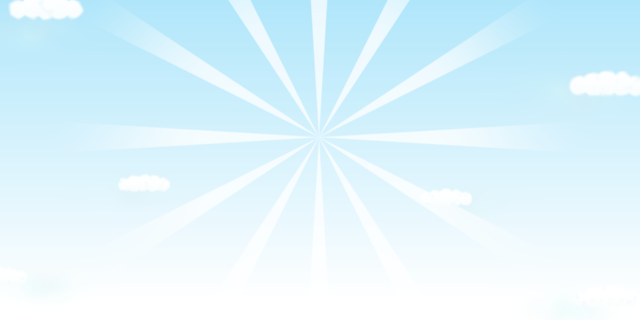
This background is drawn by a Shadertoy shader. Its source:

```glsl
// A pale sky with twelve white sunbeams, small puffy clouds and soft haze.
// Beams come from folding the polar angle; clouds are unions of circles
// roughened by gradient noise, and haze is a noisy Gaussian beside each one.

// All lengths are in canvas heights.
const vec3 SKY_TOP = vec3(0.69, 0.902, 0.982);
const vec3 SKY_LOW = vec3(1.0);
const float SKY_WHITE_HEIGHT = 0.06;

const vec2 BEAM_CENTRE = vec2(0.997, 0.571);
const float BEAM_COUNT = 12.0;
const float BEAM_HALF_ANGLE = 0.060;
const float BEAM_OPACITY = 0.76;
const vec2 BEAM_FADE = vec2(0.34, 0.86);

const vec3 CLOUD_WHITE = vec3(1.0);
const vec3 CLOUD_SHADE = vec3(0.945, 0.98, 0.985);
const vec3 HAZE_GREY = vec3(0.86, 0.925, 0.94);
const vec3 HAZE_MINT = vec3(0.86, 0.98, 0.975);
const float HAZE_OPACITY = 0.45;
const float CLOUD_SOFTNESS = 0.06;
const int LOBE_COUNT = 5;
const int CLOUD_COUNT = 6;

// Cloud centre (xy) and half width (z).
const vec3 CLOUDS[CLOUD_COUNT] = vec3[](
    vec3(0.143, 0.977, 0.115), vec3(1.898, 0.738, 0.118),
    vec3(0.450, 0.427, 0.081), vec3(1.394, 0.383, 0.081),
    vec3(0.003, 0.137, 0.081), vec3(1.895, 0.073, 0.101));

// Offset of each haze patch from its cloud.
const vec2 HAZE_OFFSETS[CLOUD_COUNT] = vec2[](
    vec2(-0.05, -0.07), vec2(-0.12, -0.04),
    vec2(-0.03, -0.03), vec2(0.09, -0.02),
    vec2(0.13, -0.04), vec2(-0.11, -0.04));

vec2 hashGradient(vec2 cell) {
    vec2 h = vec2(dot(cell, vec2(127.1, 311.7)), dot(cell, vec2(269.5, 183.3)));
    return 2.0 * fract(sin(h) * 43758.5) - 1.0;
}

float gradientNoise(vec2 p) {
    vec2 cell = floor(p);
    vec2 f = p - cell;
    vec2 u = f * f * f * (f * (f * 6.0 - 15.0) + 10.0);
    float a = dot(hashGradient(cell), f);
    float b = dot(hashGradient(cell + vec2(1, 0)), f - vec2(1, 0));
    float c = dot(hashGradient(cell + vec2(0, 1)), f - vec2(0, 1));
    float d = dot(hashGradient(cell + vec2(1, 1)), f - vec2(1, 1));
    return mix(mix(a, b, u.x), mix(c, d, u.x), u.y);
}

// Coverage of the beams, fading outwards from their centre.
float beams(vec2 p, float pixel) {
    vec2 q = p - BEAM_CENTRE;
    float radius = length(q);
    float spacing = 6.28319 / BEAM_COUNT;
    float angle = atan(q.y, q.x + 1e-6);
    float folded = abs(mod(angle + 0.5 * spacing, spacing) - 0.5 * spacing);
    float edge = radius * (folded - BEAM_HALF_ANGLE);
    float cover = 1.0 - smoothstep(-pixel, pixel, edge);
    return cover * (1.0 - smoothstep(BEAM_FADE.x, BEAM_FADE.y, radius));
}

// Signed distance to a cloud of half width one: lobes peak in the middle.
float cloudDistance(vec2 q) {
    float dist = 1e3;
    for (int i = 0; i < LOBE_COUNT; i++) {
        float x = -0.74 + 1.48 * float(i) / float(LOBE_COUNT - 1);
        float crown = 1.0 - 1.8 * x * x;
        vec2 centre = vec2(x, -0.05 + 0.06 * crown);
        dist = min(dist, length(q - centre) - 0.25 - 0.08 * crown);
    }
    return dist;
}

void mainImage(out vec4 fragColor, in vec2 fragCoord) {
    vec2 p = fragCoord / iResolution.y;
    float pixel = 1.0 / iResolution.y;

    // Sky
    vec3 color = mix(SKY_LOW, SKY_TOP, clamp((p.y - SKY_WHITE_HEIGHT) / (1.0 - SKY_WHITE_HEIGHT), 0.0, 1.0));

    // Haze
    float wisp = gradientNoise(p * 11.0) + 0.5 * gradientNoise(p * 23.0);
    vec3 hazeColor = mix(HAZE_GREY, HAZE_MINT, smoothstep(-0.4, 0.4, gradientNoise(p * 8.0 + 7.0)));
    for (int i = 0; i < CLOUD_COUNT; i++) {
        vec2 q = (p - CLOUDS[i].xy - HAZE_OFFSETS[i]) / CLOUDS[i].z;
        float density = exp(-dot(q * q, vec2(1.0, 4.5)));
        color = mix(color, hazeColor, HAZE_OPACITY * density * clamp(0.8 + 0.7 * wisp, 0.0, 1.0));
    }

    // Sunbeams
    color = mix(color, vec3(1.0), BEAM_OPACITY * beams(p, pixel));

    // Clouds
    for (int i = 0; i < CLOUD_COUNT; i++) {
        vec2 q = (p - CLOUDS[i].xy) / CLOUDS[i].z;
        float puff = gradientNoise(q * 5.0 + float(i) * 17.0);
        float dist = cloudDistance(q) + 0.06 * puff;
        float soft = max(CLOUD_SOFTNESS, pixel / CLOUDS[i].z);
        float shade = smoothstep(0.05, 0.5, puff) * 0.6 + 0.3 * smoothstep(0.1, -0.35, q.y);
        vec3 cloudColor = mix(CLOUD_WHITE, CLOUD_SHADE, shade);
        color = mix(color, cloudColor, 0.96 * (1.0 - smoothstep(-soft, soft, dist)));
    }

    fragColor = vec4(color, 1.0);
}
```
